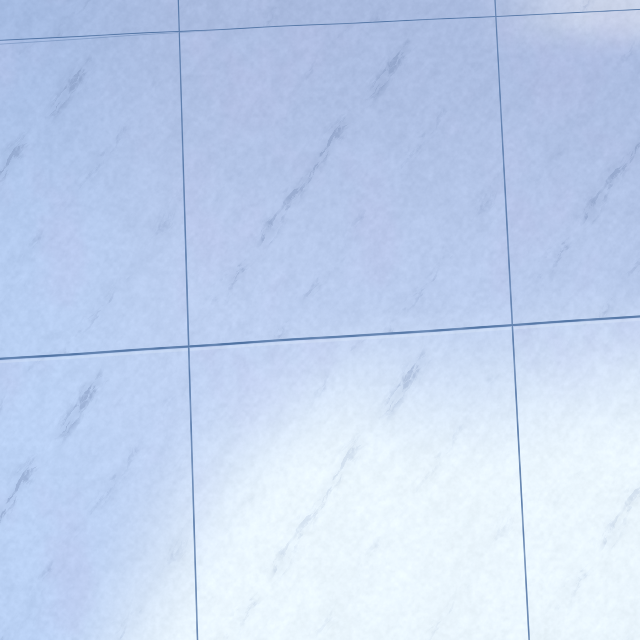
Give the GLSL for this texture, as a Shadertoy shader.

```glsl
const vec3 SHADE = vec3(0.668, 0.737, 0.88);
const vec3 BASE = vec3(0.758, 0.83, 0.957);
const vec3 GLOW = vec3(0.925, 0.97, 1.0);
const vec3 CORNER = vec3(0.83, 0.86, 0.93);
const vec3 VEIN = vec3(0.50, 0.58, 0.73);
const vec3 LILAC = vec3(0.72, 0.74, 0.89);
const vec3 SEAM = vec3(0.30, 0.44, 0.63);
const vec2 GRID_ORIGIN = vec2(0.3086, 0.4388);
const vec2 GRID_SKEW = vec2(-0.030, 0.0664);
const vec2 TILE_SIZE = vec2(0.5182, 0.4987);
const vec2 TILE_TAPER = vec2(-0.0234, -0.0184);
const float NEAR_STRETCH = 0.92;
const vec2 VEIN_DIR = vec2(0.62, 0.785);
const vec2 VEIN_NORMAL = vec2(0.785, -0.62);
const float SEAM_WIDTH = 0.0034;
const float SEAM_WIDTH_FAR = 0.0015;

float hash(vec2 p) {
    vec3 q = fract(p.xyx * vec3(0.1031, 0.1030, 0.0973));
    q += dot(q, q.yzx + 33.33);
    return fract((q.x + q.y) * q.z);
}

float noise(vec2 p) {
    vec2 i = floor(p), f = fract(p);
    f = f * f * (3.0 - 2.0 * f);
    return mix(mix(hash(i), hash(i + vec2(1, 0)), f.x),
               mix(hash(i + vec2(0, 1)), hash(i + vec2(1, 1)), f.x), f.y);
}

float fbm(vec2 p) {
    float sum = 0.0, amp = 0.5;
    for (int i = 0; i < 5; i++) {
        sum += amp * noise(p);
        p = mat2(1.6, 1.2, -1.2, 1.6) * p + 7.3;
        amp *= 0.5;
    }
    return sum;
}

// Coverage of a line at distance d with a soft shoulder
float stroke(float d, float width, float pixel) {
    float soft = max(1.2 * pixel, 0.0018);
    float edge = smoothstep(-0.5 * soft, 0.5 * soft, 0.5 * width - abs(d));
    return edge;
}

float ridge(float d, float width) {
    return exp(-d * d / (width * width));
}

// Broken diagonal veins; x = broad smudge, y = fine flecks
vec2 veins(vec2 tile) {
    float along = dot(tile, VEIN_DIR);
    float across = dot(tile, VEIN_NORMAL);
    float bend = across + 0.05 * (fbm(vec2(along * 6.0, across * 5.0) + 3.0) - 0.48);
    float band = ridge(bend + 0.016, 0.022)
               + 0.45 * ridge(bend - 0.20, 0.015)
               + 0.40 * ridge(bend + 0.21, 0.014)
               + 0.45 * ridge(bend - 0.48, 0.020);
    float patches = smoothstep(0.36, 0.62, fbm(vec2(along * 9.0, across * 8.0) + 11.0));
    float jitter = 0.012 * (fbm(tile * 45.0) - 0.48);
    float fleck = fbm(vec2(along * 26.0, (bend + jitter) * 95.0) + 20.0);
    float pits = 0.45 + 1.1 * noise(tile * 120.0);
    float crack = smoothstep(0.46, 0.70, fleck) * pits;
    return vec2(band * patches, crack * (band * patches + 0.07));
}

// Light over the floor: dim far end, bright patch near lower right
vec3 floorLight(vec2 p) {
    float waver = 0.06 * (fbm(p * 4.0) - 0.48);
    vec3 color = mix(BASE, SHADE, smoothstep(0.36, 1.08, p.y + 0.08 * p.x + waver));
    color += vec3(-0.022, -0.003, 0.008) * (1.0 - smoothstep(0.0, 0.35, p.x));
    float glow = smoothstep(0.03, 0.33, p.x - 0.6 * p.y + waver)
               * (1.0 - smoothstep(0.20, 0.52, p.y - 0.06 * p.x + waver));
    color = mix(color, GLOW, glow);
    float corner = smoothstep(0.72, 0.95, p.x) * smoothstep(0.90, 0.97, p.y + waver);
    return mix(color, CORNER, 0.8 * corner);
}

void mainImage(out vec4 fragColor, in vec2 fragCoord) {
    vec2 p = fragCoord / iResolution.xy;
    float pixel = 1.0 / min(iResolution.x, iResolution.y);

    // Tapered, slightly tilted tile grid; the near row is longer
    vec2 size = TILE_SIZE + TILE_TAPER * p.yx;
    vec2 grid = (p - GRID_ORIGIN - GRID_SKEW * p.yx) / size;
    grid.y *= grid.y < 0.0 ? NEAR_STRETCH : 1.0;
    vec2 id = floor(grid);
    vec2 tile = fract(grid);
    float tileTone = hash(id + 5.0) - 0.5;

    // Marble surface
    vec3 color = floorLight(p);
    float brightness = smoothstep(0.74, 0.92, color.r);
    float cloud = fbm(tile * vec2(5.0, 4.0) + id * 0.15);
    color = mix(color, LILAC, 0.28 * smoothstep(0.48, 0.75, cloud) * (1.0 - brightness));
    vec2 slant = vec2(dot(p, VEIN_DIR), dot(p, VEIN_NORMAL));
    float brushed = fbm(slant * vec2(28.0, 65.0)) - 0.48;
    float grain = fbm(p * 150.0) - 0.48;
    color += 0.034 * brushed + 0.052 * grain + 0.025 * (cloud - 0.48) + 0.006 * tileTone;
    vec2 vein = veins(tile + 0.015 * tileTone);
    float veinAmount = clamp(0.13 * vein.x + 0.42 * vein.y, 0.0, 0.5);
    color = mix(color, VEIN, veinAmount * mix(1.0, 0.42, brightness));

    // Seams: thinner toward the far end, with a pale lower lip
    vec2 nearest = round(grid);
    vec2 d = (grid - nearest) * size;
    d.y += 0.0012 * (noise(vec2(p.x * 9.0, nearest.y)) - 0.5);
    float far = smoothstep(0.45, 1.0, p.y);
    float width = mix(SEAM_WIDTH, SEAM_WIDTH_FAR, far);
    float wear = 0.72 + 0.28 * noise(p * 60.0);
    float lip = stroke(d.y + 1.4 * width, width, pixel);
    color = mix(color, GLOW, 0.2 * lip * (1.0 - far));
    float upright = stroke(d.x, mix(0.75 * SEAM_WIDTH, 0.0020, far), pixel);
    float seam = max(0.9 * upright, stroke(d.y, width, pixel));
    float twin = stroke(d.y + 0.006 * (1.0 - p.x / 0.4), SEAM_WIDTH_FAR, pixel);
    twin *= step(0.5, nearest.y) * (1.0 - smoothstep(0.25, 0.40, p.x));
    color = mix(color, SEAM, max(seam * wear, 0.35 * twin));

    fragColor = vec4(clamp(color, 0.0, 1.0), 1.0);
}
```
